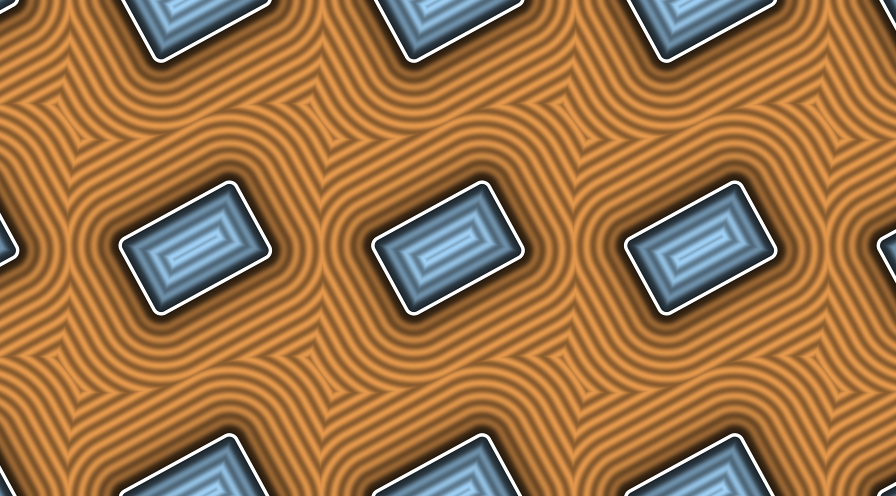
A Shadertoy shader for this pattern:

```glsl
// Tilted blue rounded boxes on a square grid, ringed by orange distance contours

float roundedBox(vec2 p, vec2 halfSize, float radius) {
    vec2 q = abs(p) - halfSize + radius;
    return length(max(q, 0.0)) + min(max(q.x, q.y), 0.0) - radius;
}

// Signed distance to the nearest box, looking into the neighbouring cells
float boxGrid(vec2 p, float spacing) {
    vec2 cell = round(p / spacing);
    float c = cos(0.5), s = sin(0.5);
    float nearest = 1e5;
    for (int j = -1; j <= 1; j++)
    for (int i = -1; i <= 1; i++) {
        vec2 q = p - spacing * (cell + vec2(i, j));
        q = vec2(c * q.x + s * q.y, c * q.y - s * q.x);
        nearest = min(nearest, roundedBox(q, vec2(0.265, 0.171), 0.033));
    }
    return nearest;
}

void mainImage(out vec4 fragColor, in vec2 fragCoord) {
    // Centred coordinates, half the canvas height is one unit
    vec2 p = (2.0 * fragCoord - iResolution.xy) / iResolution.y;
    float pixel = 2.0 / iResolution.y;
    float d = boxGrid(p, 1.019);

    // Orange outside, blue inside
    vec3 col = d > 0.0 ? vec3(0.9, 0.6, 0.3) : vec3(0.65, 0.85, 1.0);

    // Dark falloff at the border and evenly spaced contour bands
    col *= 1.0 - exp(-20.0 * abs(d));
    col *= 0.8 + 0.2 * cos(120.0 * d);

    // White outline
    float outline = 1.0 - smoothstep(0.007 - 0.6 * pixel, 0.007 + 0.6 * pixel, abs(d));
    col = mix(col, vec3(1.0), outline);

    fragColor = vec4(col, 1.0);
}
```
